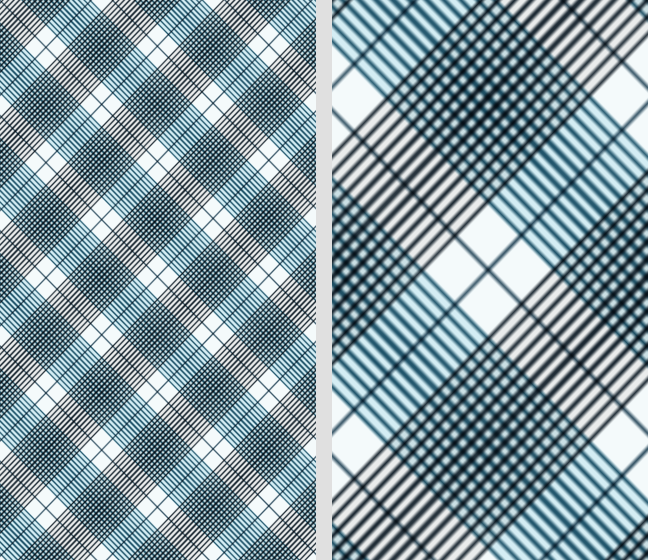
Left: the whole. Right: its middle third, enlarged.
A Shadertoy shader for this pattern:

```glsl
// Diagonal plaid: black and teal pinstripe ribbons crossing on a white ground.

const vec2 REPEATS = vec2(2.836, 4.86);  // diamonds across and down
const vec2 CENTRE = vec2(0.498, 0.506);  // middle of one white diamond
const float SKEW = 0.01;                 // slight tilt of the rows
const float PITCH = 0.05;                // stripe spacing, in ribbon periods
const float SIDE_STRIPES = 6.0;          // stripes on each side of the middle one

const vec3 WHITE = vec3(0.955, 0.98, 0.985);
const vec3 BLACK_INK = vec3(0.10, 0.15, 0.19);
const vec3 TEAL_INK = vec3(0.11, 0.32, 0.41);
const vec3 SLATE_INK = vec3(0.20, 0.32, 0.39);
const vec3 WARM_GAP = vec3(0.96, 0.945, 0.94);
const vec3 COOL_GAP = vec3(0.87, 0.95, 0.97);

// Coverage of a line of the given half width, with soft edges.
float line(float dist, float halfWidth, float soft) {
    return 1.0 - smoothstep(halfWidth - soft, halfWidth + soft, dist);
}

// Layered sines for gentle unevenness of the ink, about -1 to 1.
float unevenness(vec2 p) {
    return 0.5 * sin(p.x * 7.3 + 2.0 * sin(p.y * 3.1))
         + 0.3 * sin(p.y * 17.9 + 1.5 * sin(p.x * 11.3))
         + 0.2 * sin(p.x * 41.0 - p.y * 37.0);
}

// One family of parallel ribbons; t is the position across, in periods.
vec3 ribbon(float t, vec3 ink, vec3 gap, float density) {
    float soft = max(0.75 * length(vec2(dFdx(t), dFdy(t))), 0.0105);
    float x = fract(t) - 0.5;

    // Tinted gaps between the stripes
    float halfRibbon = (SIDE_STRIPES + 0.2) * PITCH;
    vec3 col = mix(vec3(1.0), gap, line(abs(x), halfRibbon, soft));

    // Stripes, bolder towards the middle
    float index = clamp(round(x / PITCH), -SIDE_STRIPES, SIDE_STRIPES);
    float halfWidth = mix(0.0125, 0.0075, abs(index) / SIDE_STRIPES);
    col = mix(col, ink, density * line(abs(x - index * PITCH), halfWidth, soft));

    // Single fine line through the white band
    float hairline = line(0.5 - abs(x), 0.008, soft);
    return mix(col, SLATE_INK, density * hairline);
}

void mainImage(out vec4 fragColor, in vec2 fragCoord) {
    vec2 q = (fragCoord / iResolution.xy - CENTRE) * REPEATS;
    q.y -= SKEW * q.x;

    float density = 0.95 + 0.05 * unevenness(q);
    vec3 teal = ribbon(q.x + q.y, TEAL_INK, COOL_GAP, density);
    vec3 black = ribbon(q.x - q.y, BLACK_INK, WARM_GAP, density);

    // Overprint the two families
    fragColor = vec4(WHITE * teal * black, 1.0);
}
```
